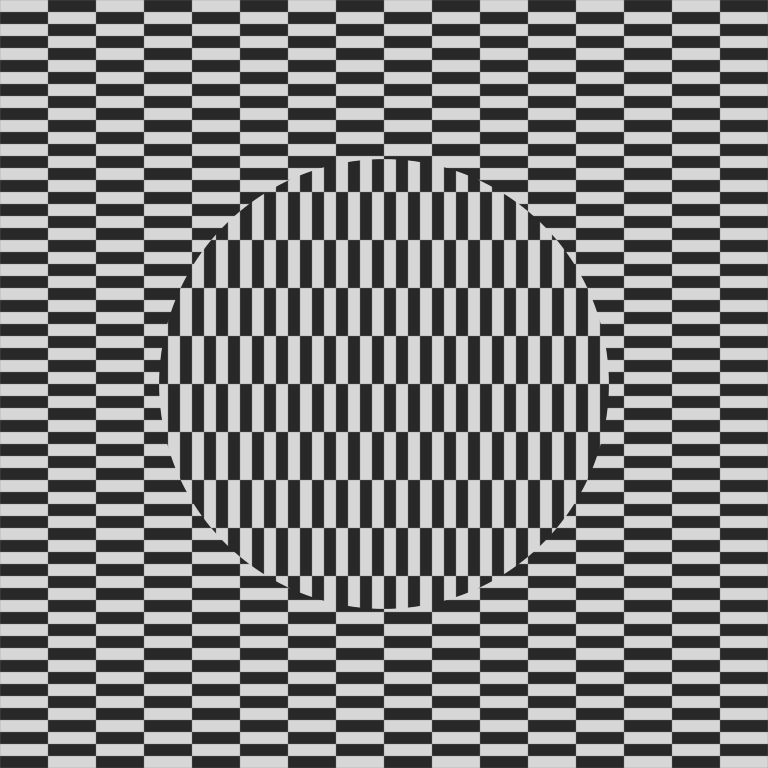
This pattern is drawn by a three.js fragment shader. Its source:

```glsl
varying vec2 vUv;

#define LONG_SIDE (1.0 / 16.0)
#define SHORT_SIDE (1.0 / 64.0)
#define DISC_RADIUS 0.2928
#define EDGE_SOFTNESS 0.0008
#define DARK vec3(0.157)
#define LIGHT vec3(0.843)

// Soft square wave per axis: +1 in even cells, -1 in odd cells
vec2 squareWave(vec2 p, vec2 cell) {
  vec2 edgeDistance = abs(mod(p / cell - 0.5, 2.0) - 1.0) - 0.5;
  return clamp(edgeDistance * cell / EDGE_SOFTNESS, -1.0, 1.0);
}

// Checkerboard sign: +1 where column and row parity agree
float checker(vec2 p, vec2 cell) {
  vec2 wave = squareWave(p, cell);
  return wave.x * wave.y;
}

void main() {
  // Wide bricks fill the ground, tall bricks fill the disc
  float ground = -checker(vUv, vec2(LONG_SIDE, SHORT_SIDE));
  float disc = checker(vUv, vec2(SHORT_SIDE, LONG_SIDE));

  // Disc boundary
  float discDistance = length(vUv - 0.5) - DISC_RADIUS;
  float outside = smoothstep(-EDGE_SOFTNESS, EDGE_SOFTNESS, discDistance);

  float brightness = 0.5 + 0.5 * mix(disc, ground, outside);
  gl_FragColor = vec4(mix(DARK, LIGHT, brightness), 1.0);
}
```
